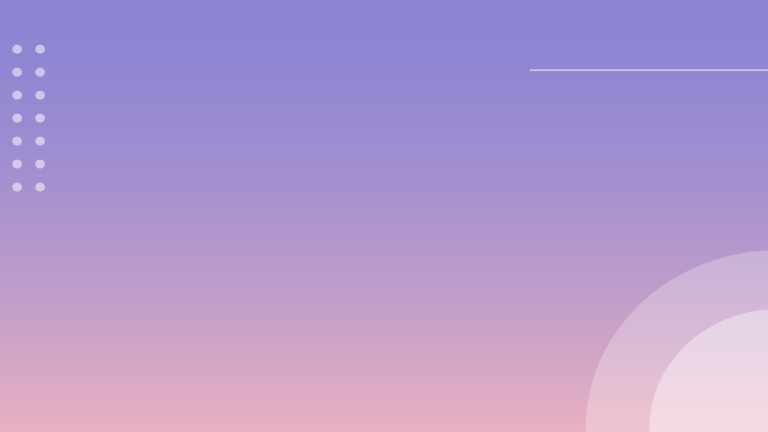
A WebGL 1 fragment shader for this background:

```glsl
precision highp float;
// A dusk gradient from periwinkle to rose, under translucent white shapes:
// a grid of dots at the left, a thin rule at the right, two corner discs.
// Shapes are distance functions, in units of the canvas height.

uniform vec2 u_resolution;

const vec3 SKY_TOP = vec3(0.545, 0.515, 0.827);
const vec3 SKY_BOTTOM = vec3(0.915, 0.692, 0.752);
const vec3 SKY_CURVE = vec3(1.5, 1.45, 2.0);  // falloff per channel
const vec3 WHITE = vec3(1.0);
const float STRETCH = 1.08;                   // width over height of round shapes

// Approximate signed distance to an ellipse of the given vertical radius.
float ovalDistance(vec2 p, float radius) {
  return length(p / vec2(STRETCH, 1.0)) - radius;
}

float boxDistance(vec2 p, vec2 halfSize) {
  vec2 d = abs(p) - halfSize;
  return length(max(d, 0.0)) + min(max(d.x, d.y), 0.0);
}

// Distance to the nearest dot of a finite grid starting at the origin.
float dotGridDistance(vec2 p, float spacing, vec2 lastCell, float radius) {
  vec2 cell = clamp(floor(p / spacing + 0.5), vec2(0.0), lastCell);
  return ovalDistance(p - cell * spacing, radius);
}

// Smooth coverage of a shape over one pixel.
float coverage(float distance, float pixel) {
  return clamp(0.5 - distance / pixel, 0.0, 1.0);
}

vec3 skyColor(float height) {
  vec3 blend = pow(vec3(clamp(1.0 - height, 0.0, 1.0)), SKY_CURVE);
  return mix(SKY_TOP, SKY_BOTTOM, blend);
}

vec3 veil(vec3 base, float distance, float pixel, float opacity) {
  return mix(base, WHITE, opacity * coverage(distance, pixel));
}

void main() {
  float pixel = 1.0 / u_resolution.y;
  vec2 p = gl_FragCoord.xy * pixel;
  vec2 fromRight = p - vec2(u_resolution.x * pixel, 0.0);

  vec3 color = skyColor(p.y);

  // Two concentric discs in the lower right corner
  vec2 disc = fromRight - vec2(0.023, 0.009);
  color = veil(color, ovalDistance(disc, 0.412), pixel, 0.25);
  color = veil(color, ovalDistance(disc, 0.2755), pixel, 0.39);

  // Rule running off the right edge
  vec2 rule = fromRight - vec2(0.0, 0.8375);
  color = veil(color, boxDistance(rule, vec2(0.551, 0.002)), pixel, 0.52);

  // Two columns of seven dots
  vec2 grid = p - vec2(0.0396, 0.567);
  color = veil(color, dotGridDistance(grid, 0.0532, vec2(1.0, 6.0), 0.0103), pixel, 0.53);

  gl_FragColor = vec4(color, 1.0);
}
```
